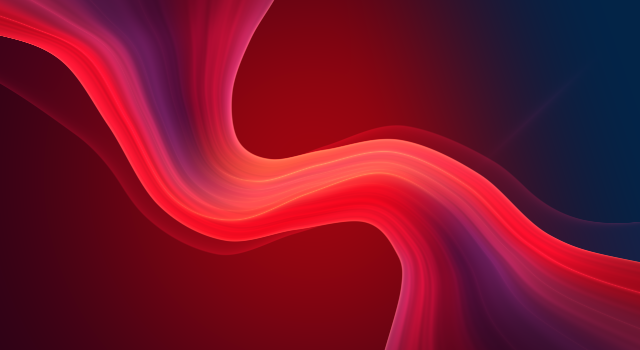
A Shadertoy shader for this background:

```glsl
// A silky ribbon sweeping from the top left to the bottom right over a red and navy glow.
// Two splines bound the ribbon; each point is solved for its place along (s) and across (a)
// the strip, and those two values drive colour ramps, folds, fine strands and outer veils.

// Lower edge in xy and upper edge in zw, in canvas heights
const vec4 rails[12] = vec4[](
    vec4(-.335, .952, .933, 1.263), vec4(-.048, .909, .801, 1.024),
    vec4(.167, .833, .718, .885), vec4(.311, .641, .667, .737),
    vec4(.455, .414, .684, .598), vec4(.646, .313, .778, .545),
    vec4(.849, .344, .933, .572), vec4(1.045, .366, 1.148, .6),
    vec4(1.134, .285, 1.376, .502), vec4(1.151, .175, 1.579, .328),
    vec4(1.077, -.1, 1.837, .251), vec4(1.005, -.435, 2.392, .163));

// Colours across the ribbon: at its fanned ends and at its narrow waist
const vec3 fanRamp[8] = vec3[](
    vec3(.96, .08, .2), vec3(.92, .04, .15), vec3(.76, .15, .35), vec3(.42, .11, .35),
    vec3(.33, .05, .23), vec3(.56, .03, .17), vec3(.78, .06, .22), vec3(.78, .15, .38));
const vec3 waistRamp[8] = vec3[](
    vec3(.95, .05, .15), vec3(.94, .02, .11), vec3(.96, .04, .13), vec3(.98, .17, .21),
    vec3(.98, .26, .3), vec3(.96, .24, .33), vec3(1., .29, .29), vec3(1., .34, .26));

vec3 ramp(vec3 colours[8], float x) {
    x = clamp(x, 0., 1.) * 7.;
    int i = min(int(x), 6);
    return mix(colours[i], colours[i + 1], smoothstep(0., 1., x - float(i)));
}

float hash(float n) {
    n = fract(n * .1031);
    n *= n + 33.33;
    return fract(n * (n + n));
}

float noise(float x) {
    float i = floor(x);
    return mix(hash(i), hash(i + 1.), smoothstep(0., 1., x - i));
}

// Catmull-Rom point on both rails at once
vec4 railsAt(float s) {
    int i = clamp(int(s), 0, 10);
    float t = s - float(i);
    vec4 p0 = rails[max(i - 1, 0)], p1 = rails[i], p2 = rails[i + 1], p3 = rails[min(i + 2, 11)];
    return p1 + .5 * t * (p2 - p0 + t * (2. * p0 - 5. * p1 + 4. * p2 - p3
         + t * (3. * (p1 - p2) + p3 - p0)));
}

// Signed side of p against the line that joins the rails
float sideOf(vec2 p, vec4 r) {
    vec2 d = r.zw - r.xy, e = p - r.xy;
    return d.x * e.y - d.y * e.x;
}

float acrossAt(vec2 p, vec4 r) {
    vec2 d = r.zw - r.xy;
    return dot(p - r.xy, d) / dot(d, d);
}

// Returns s, a and the local ribbon width
vec3 ribbonCoords(vec2 p) {
    float stride = .25, lo = -1., best = 1e3;
    float before = sideOf(p, railsAt(0.));
    for (int i = 0; i < 44; i++) {
        float s = float(i) * stride;
        float after = sideOf(p, railsAt(s + stride));
        if (before * after <= 0.) {
            float a = acrossAt(p, railsAt(s + stride * before / (before - after + 1e-9)));
            float outside = max(max(-a, a - 1.), 0.);
            if (outside < best) { best = outside; lo = s; }
        }
        before = after;
    }
    if (lo < 0.) return vec3(0., -9., 1.);
    float hi = lo + stride, start = sideOf(p, railsAt(lo));
    for (int i = 0; i < 12; i++) {
        float mid = .5 * (lo + hi);
        if (start * sideOf(p, railsAt(mid)) > 0.) lo = mid; else hi = mid;
    }
    vec4 r = railsAt(.5 * (lo + hi));
    return vec3(lo, acrossAt(p, r), length(r.zw - r.xy));
}

void mainImage(out vec4 fragColor, in vec2 fragCoord) {
    vec2 p = fragCoord / iResolution.xy * vec2(1.837, 1.);
    float px = 1. / iResolution.y;

    // Backdrop: red core, maroon falloff, navy corner and a faint beam
    vec2 core = p - vec2(.9, .5);
    vec3 col = mix(vec3(.12, .005, .09), vec3(.62, .02, .06), exp(-1.9 * dot(core, core)));
    col = mix(col, vec3(.01, .14, .28), smoothstep(1.05, 1.9, p.x + .35 * (p.y - .6)));
    float beam = p.y - .92 * p.x + .74;
    float beamEnds = 1. - smoothstep(0., .3, length(p - vec2(1.53, .67)));
    col += vec3(.05, .01, .03) * exp(-abs(beam) * 60.) * beamEnds;

    vec3 ribbon = ribbonCoords(p);
    float s = ribbon.x, a = ribbon.y, width = ribbon.z;

    // Translucent veils beyond both rails
    float q = a < .5 ? s : 12. - s;
    float beyond = max(-a, a - 1.);
    float reach = (.17 + .3 * (1. - smoothstep(2., 3.6, q))) * (1. - smoothstep(5., 6.6, q));
    float depth = (reach - beyond) * width;
    float veil = smoothstep(-px, px, depth) * smoothstep(0., .03, reach);
    col += veil * (vec3(.05, .0, .01) + vec3(.14, .02, .04) * exp(-max(depth, 0.) * 50.));

    // Ribbon body: mirrored fans meeting at the waist
    float waist = 1. - smoothstep(.8, 3., abs(s - 6.));
    vec3 silk = mix(ramp(fanRamp, s < 6. ? a : 1. - a), ramp(waistRamp, a - .12 * (s - 6.)), waist);
    silk *= 1. - .4 * smoothstep(9., 10.6, s) - .2 * (1. - smoothstep(.6, 2., s));
    silk *= 1. + (.2 * noise(a * 24. + s * .4) + .1 * noise(a * 65. - s * .5) - .16) * (1. - .65 * waist);

    // Folds: a crisp lit lip with a soft glow on one side, seen from each rail
    for (int i = 0; i < 8; i++) {
        float k = float(i / 2);
        bool lower = i % 2 == 0;
        float along = lower ? s : 12. - s;
        float climb = lower ? .45 * smoothstep(4., 7.2, along) : .2 * smoothstep(5., 8.5, along);
        float d = ((lower ? a : 1. - a) - .15 - .13 * k - climb * (1. - .2 * k)) * width;
        float glow = exp(-abs(d) * (d > 0. ? 45. : 160.)) * .2 + exp(-abs(d) * 350.) * .4;
        float fade = (1. - smoothstep(6.5, 8.5, along)) / (1. + 2.2 * k);
        silk += glow * fade * mix(vec3(.4, .12, .16), vec3(.25, .45, .14), waist);
    }

    // Lit rims on the two rails
    float inside = min(a, 1. - a) * width;
    float rimDepth = max(inside, 0.);
    silk += vec3(.3, .28, .18) * (exp(-rimDepth * 250.) * .75 + exp(-rimDepth * 45.) * .12);
    col = mix(col, silk, smoothstep(-px, px, inside));

    fragColor = vec4(clamp(col, 0., 1.), 1.);
}
```
